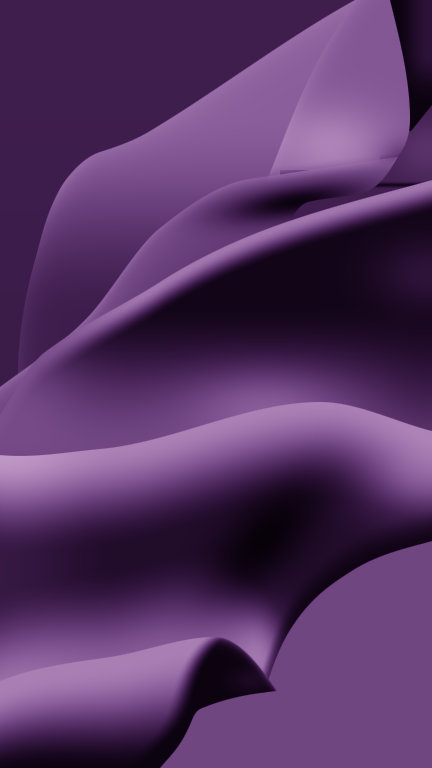
Give the GLSL for this background, as a Shadertoy shader.

```glsl
// Draws overlapping folds of violet silk, softly lit, on a plain dark violet ground.
#define CANVAS vec2(4.32, 7.68)  // working units, y runs downward
#define GROUND 0.232             // tone of the empty ground
#define RIM 0.66                 // tone of lit fold edges
#define SHADE 0.045              // tone of the deepest shadow
#define GREEN_CURVE 1.45         // lower is greyer, higher is more violet

// Cubic through two knots (position, value, slope), straight outside them
float hermite(float x, vec3 a, vec3 b) {
    float w = b.x - a.x, t = clamp((x - a.x) / w, 0.0, 1.0), s = 1.0 - t;
    return a.y * s * s * (1.0 + 2.0 * t) + b.y * t * t * (3.0 - 2.0 * t)
         + w * t * s * (a.z * s - b.z * t)
         + a.z * min(x - a.x, 0.0) + b.z * max(x - b.x, 0.0);
}

float spline(float x, vec3 a, vec3 b, vec3 c, vec3 d) {
    return x < b.x ? hermite(x, a, b) : x < c.x ? hermite(x, b, c) : hermite(x, c, d);
}

// Antialiased coverage of the side where d is positive
float cover(float d) {
    return clamp(0.5 + d / max(fwidth(d), 1e-5), 0.0, 1.0);
}

float blob(vec2 p, vec2 center, vec2 radius) {
    vec2 q = (p - center) / radius;
    return exp(-dot(q, q));
}

// One tone becomes a violet: green sinks in shadow, blue leads in the dark
vec3 violet(float tone) {
    return vec3(tone, 0.9 * pow(tone, GREEN_CURVE), tone * (1.33 - 0.4 * tone));
}

void mainImage(out vec4 fragColor, in vec2 fragCoord) {
    vec2 uv = fragCoord / iResolution.xy;
    vec2 p = vec2(uv.x, 1.0 - uv.y) * CANVAS;
    float x = p.x, y = p.y;
    float tone = GROUND + 0.015 * (1.0 - smoothstep(0.0, 3.5, y));

    // Rear petal
    float rearTop = spline(x, vec3(0.62, 1.85, -1.4), vec3(1.0, 1.52, -0.32),
                           vec3(1.5, 1.31, -0.6), vec3(3.55, 0.0, -0.55));
    float rearLeft = spline(y, vec3(1.85, 0.62, -0.55), vec3(2.1, 0.50, -0.4),
                            vec3(2.6, 0.35, -0.28), vec3(3.7, 0.18, -0.02));
    float rear = 0.24 + 0.30 * (1.0 - smoothstep(1.1, 3.2, y))
               + 0.06 * exp(-max(y - rearTop, 0.0) / 0.15)
               + 0.07 * exp(-max(x - rearLeft, 0.0) / 0.12);
    tone = mix(tone, rear, cover(y - rearTop) * cover(x - rearLeft));

    // Corner folds on the right
    float corner = SHADE + 0.13 * smoothstep(3.95, 4.3, x) * (1.0 - smoothstep(0.5, 1.05, y));
    float ledge = 0.25 + 0.10 * blob(p, vec2(4.3, 1.5), vec2(0.4, 0.3));
    ledge *= 1.0 - 0.7 * exp(-pow((y - 1.85) / 0.022, 2.0));
    corner = mix(corner, ledge, cover(y - 1.31 + 1.24 * max(x - 4.11, 0.0)));
    tone = mix(tone, corner, cover(x - mix(3.8, 2.8, step(1.7, y))));

    // Middle fold with its shadowed lip
    float midTop = spline(x, vec3(0.0, 3.87, -0.75), vec3(0.85, 3.2, -1.0),
                          vec3(1.6, 2.28, -0.8), vec3(2.5, 1.79, -0.15));
    float midBottom = spline(x, vec3(2.88, 2.25, -2.0), vec3(3.08, 2.02, -0.25),
                             vec3(3.65, 1.92, -0.3), vec3(4.1, 1.3, -2.5));
    float d = max(y - midTop, 0.0);
    float middle = 0.47 - 0.13 * d + 0.10 * exp(-d / 0.07);
    vec2 tilted = vec2(x, y + 0.15 * (x - 2.75));
    middle *= 1.0 - 0.9 * blob(tilted, vec2(2.95, 2.05), vec2(0.72, 0.17));
    tone = mix(tone, middle, cover(y - midTop) * cover(midBottom - y));

    // Upright folded petal, melting into the lip below
    float leafLeft = spline(y, vec3(0.0, 3.57, -0.8), vec3(0.5, 3.24, -0.58),
                            vec3(1.1, 2.95, -0.42), vec3(1.78, 2.68, -0.4));
    float leafRight = spline(y, vec3(0.0, 3.9, 0.25), vec3(1.15, 4.1, 0.02),
                             vec3(1.6, 3.95, -0.9), vec3(1.9, 3.4, -3.0));
    float leaf = 0.51 + 0.17 * blob(p, vec2(3.3, 1.45), vec2(0.6, 0.4))
               + 0.07 * exp(-max(x - leafLeft, 0.0) / 0.1)
               - 0.22 * blob(p, vec2(4.05, 1.65), vec2(0.25, 0.22));
    float melt = 1.0 - smoothstep(-0.1, 0.08, y - 1.76 + 0.12 * (x - 2.68));
    tone = mix(tone, leaf, cover(x - leafLeft) * cover(leafRight - x) * melt);

    // Broad sweep with a bright rolled rim
    float sweepTop = spline(x, vec3(0.0, 4.15, -1.6), vec3(0.45, 3.52, -0.75),
                            vec3(1.6, 2.82, -0.64), vec3(4.32, 1.8, -0.28));
    float sweep = 0.07 + 0.37 * smoothstep(3.0, 4.5, y)
                + 0.13 * blob(p, vec2(0.2, 3.75), vec2(0.6, 0.5))
                + 0.17 * blob(p, vec2(2.65, 4.0), vec2(0.8, 0.38))
                + 0.11 * blob(p, vec2(4.3, 2.75), vec2(0.55, 0.35))
                - 0.09 * blob(p, vec2(4.3, 4.1), vec2(0.6, 0.6));
    float roll = 1.0 - smoothstep(0.03, 0.32, y - sweepTop);
    sweep = mix(sweep, mix(0.48, RIM - 0.03, smoothstep(0.3, 1.5, x)), roll);
    tone = mix(tone, sweep, cover(y - sweepTop));

    // Outlines of the front fold, which also close the lower petal
    float frontTop = spline(x, vec3(0.0, 6.81, -0.4), vec3(1.1, 6.57, -0.15),
                            vec3(2.15, 6.37, 0.0), vec3(2.77, 6.91, 1.5));
    float frontBottom = spline(x, vec3(1.6, 7.68, -1.2), vec3(1.92, 7.2, -2.5),
                               vec3(2.05, 7.07, -0.4), vec3(2.77, 6.91, -0.1));

    // Lower petal: lit crest, dark hollow, glow above the front fold
    float lowTop = spline(x, vec3(0.0, 4.55, 0.1), vec3(1.0, 4.49, -0.09),
                          vec3(3.2, 4.02, 0.0), vec3(4.32, 4.31, 0.25));
    float lowBottom = spline(x, vec3(2.7, 6.75, -3.0), vec3(2.9, 6.3, -1.6),
                             vec3(3.5, 5.72, -0.65), vec3(4.32, 5.41, -0.28));
    float low = 0.13 + (RIM - 0.12) * (1.0 - smoothstep(0.0, 1.0, y - lowTop))
              + 0.40 * (1.0 - smoothstep(-0.1, 0.9, frontTop - y))
              + 0.08 * (1.0 - smoothstep(0.0, 1.2, x))
              + 0.18 * blob(p, vec2(2.65, 6.4), vec2(0.25, 0.4))
              + 0.18 * blob(p, vec2(4.1, 4.9), vec2(0.55, 0.35));
    vec2 hollow = mat2(-0.67, 0.74, 0.74, 0.67) * (p - vec2(2.65, 5.38));
    low *= 1.0 - 0.8 * blob(hollow, vec2(0.0), vec2(0.75, 0.33));
    low *= mix(0.45, 1.0, smoothstep(0.0, 0.35, lowBottom - y));
    tone = mix(tone, low, cover(y - lowTop) * cover(min(lowBottom, frontBottom) - y));

    // Front fold, turning over to its dark underside
    d = y - frontTop;
    float front = SHADE + (RIM - SHADE) * (1.0 - smoothstep(0.1, 0.95 + 0.2 * x, d));
    float turn = spline(y, vec3(6.4, 2.12, -1.0), vec3(6.7, 1.91, -0.45),
                        vec3(7.25, 1.7, -0.65), vec3(7.68, 1.3, -1.1));
    float under = SHADE + 0.06 * blob(p, vec2(2.5, 6.8), vec2(0.2, 0.12))
                + 0.3 * exp(-max(d, 0.0) / 0.04);
    front = mix(front, under, smoothstep(-0.12, 0.12, x - turn));
    tone = mix(tone, front, cover(d) * cover(frontBottom - y));

    fragColor = vec4(violet(clamp(tone, 0.02, 1.0)), 1.0);
}
```
